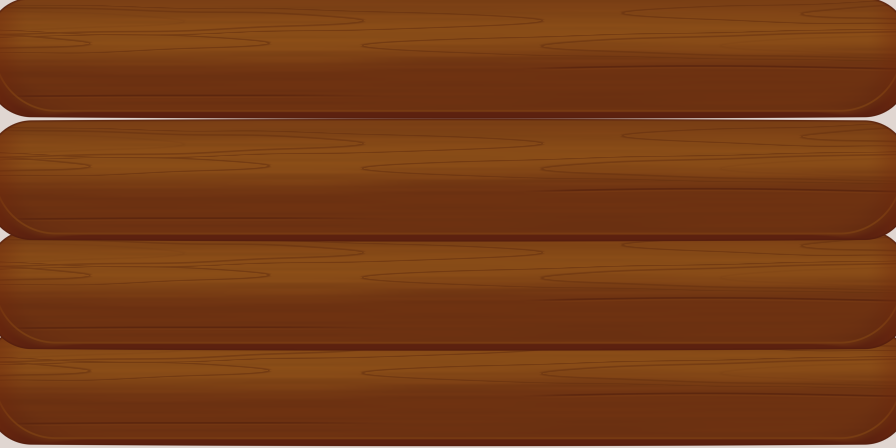
A WebGL 2 fragment shader for this texture:

```glsl
#version 300 es
precision highp float;
// Four stacked, glossy wooden planks with rounded ends, drawn bottom to top.
// Each one is a barrel-shaped rounded box with a bevel, nested parabolas for
// the grain loops, two long cracks and stretched noise for fine streaks.
uniform vec2 u_resolution;
out vec4 fragColor;

float hash(vec2 p) {
  return fract(sin(dot(p, vec2(127.1, 311.7))) * 43758.55);
}

float noise(vec2 p) {
  vec2 i = floor(p), f = fract(p);
  f = f * f * (3.0 - 2.0 * f);
  return mix(mix(hash(i), hash(i + vec2(1, 0)), f.x),
             mix(hash(i + vec2(0, 1)), hash(i + vec2(1, 1)), f.x), f.y);
}

float roundedBox(vec2 p, vec2 halfSize, float radius) {
  vec2 q = abs(p) - halfSize + radius;
  return length(max(q, 0.0)) + min(max(q.x, q.y), 0.0) - radius;
}

float stroke(float dist, float width, float pixel) {
  return 1.0 - smoothstep(width - pixel, width + pixel, abs(dist));
}

// Nested hairpin curves: tip.xy is the outer tip, tip.z the opening direction.
float grainLoops(vec2 p, float pixel) {
  vec3 tips[4] = vec3[4](vec3(1.21, 0.217, -1), vec3(1.39, 0.234, 1),
                         vec3(0.81, 0.162, 1), vec3(0.6, 0.168, -1));
  float ink = 0.0;
  for (int i = 0; i < 4; i++) {
    vec3 tip = tips[i];
    float dy = p.y - tip.y + 0.006 * (noise(vec2(p.x * 5.0, tip.y * 90.0)) - 0.5);
    float s = tip.z * (p.x - tip.x) - 900.0 * dy * dy;
    float ring = s - 0.4 * round(s / 0.4);
    float dist = ring / length(vec2(1.0, 1800.0 * dy));
    float fade = smoothstep(-0.06, 0.0, s) * (1.0 - smoothstep(0.3, 1.0, s));
    ink = max(ink, fade * stroke(dist, 0.0018, pixel));
  }
  return ink;
}

// Wood colour; p.y is measured from the lower edge of the plank.
vec3 plankColor(vec2 p, float edge, float pixel) {
  float wave = noise(vec2(p.x * 3.0, 4.0)) - 0.5;
  float streak = noise(vec2(p.x * 3.0, p.y * 150.0)) - 0.5;

  // Broad sheen: dark belly, bright upper band, softer top
  vec3 color = mix(vec3(0.425, 0.193, 0.067), vec3(0.535, 0.298, 0.09),
                   smoothstep(0.095, 0.18, p.y + 0.02 * wave + 0.008 * streak));
  color = mix(color, vec3(0.475, 0.245, 0.08), smoothstep(0.19, 0.265, p.y));
  color *= 1.0 + 0.05 * streak;

  // Grain loops and cracks, each crack with a light lower lip
  color = mix(color, vec3(0.4, 0.19, 0.06), 0.6 * grainLoops(p, pixel));
  float upperCrack = p.y - 0.112 - 0.004 * sin(p.x * 5.0);
  float lowerCrack = p.y - 0.049 - 0.004 * wave;
  float upperSpan = smoothstep(1.15, 1.3, p.x);
  float lowerSpan = smoothstep(0.01, 0.06, p.x) * (1.0 - smoothstep(0.55, 0.9, p.x));
  float crack = max(upperSpan * stroke(upperCrack, 0.0018, pixel),
                    lowerSpan * stroke(lowerCrack, 0.0018, pixel));
  float lip = max(upperSpan * stroke(upperCrack + 0.004, 0.0015, pixel),
                  lowerSpan * stroke(lowerCrack + 0.004, 0.0015, pixel));
  color = mix(color, vec3(0.5, 0.25, 0.08), 0.35 * lip);
  color = mix(color, vec3(0.33, 0.13, 0.05), 0.7 * crack);

  // Bevel along the bottom and around the lower corners
  float bevel = roundedBox(p - vec2(1.0, 0.164), vec2(1.015, 0.15), 0.14);
  float low = 1.0 - smoothstep(0.06, 0.16, p.y);
  float side = smoothstep(0.8, 1.0, abs(p.x - 1.0));
  color = mix(color, vec3(0.37, 0.15, 0.06), 0.6 * side * low * smoothstep(-0.06, 0.0, bevel));
  color = mix(color, vec3(0.36, 0.13, 0.06), low * smoothstep(-pixel, 0.003 + 0.02 * side, bevel));
  color = mix(color, vec3(0.53, 0.29, 0.08),
              low * (0.35 + 0.3 * side) * stroke(bevel + 0.002, 0.002, pixel));

  // Warm tint at the ends, dark rim all around
  color = mix(color, vec3(0.45, 0.17, 0.05), 0.5 * smoothstep(0.93, 1.02, abs(p.x - 1.0)));
  return mix(color, vec3(0.32, 0.11, 0.05), 0.75 * smoothstep(-0.006, 0.0, edge));
}

void main() {
  vec2 p = gl_FragCoord.xy / u_resolution * vec2(2.0, 1.0);
  float pixel = 0.7 / u_resolution.y;
  vec3 color = vec3(0.88, 0.84, 0.82);

  // Higher planks overlap the tops of the lower ones, with widening steps
  for (int i = 0; i < 4; i++) {
    float n = float(i);
    vec2 local = p - vec2(0.0, 0.006 + 0.198 * n + 0.0152 * n * n);
    float barrel = 0.137 - 0.004 * (p.x - 1.0) * (p.x - 1.0);
    float edge = roundedBox(local - vec2(1.0, 0.135), vec2(1.03, barrel), 0.1);
    float cover = 1.0 - smoothstep(-pixel, pixel, edge);
    color = mix(color, plankColor(local, edge, pixel), cover);
  }
  fragColor = vec4(color, 1.0);
}
```
